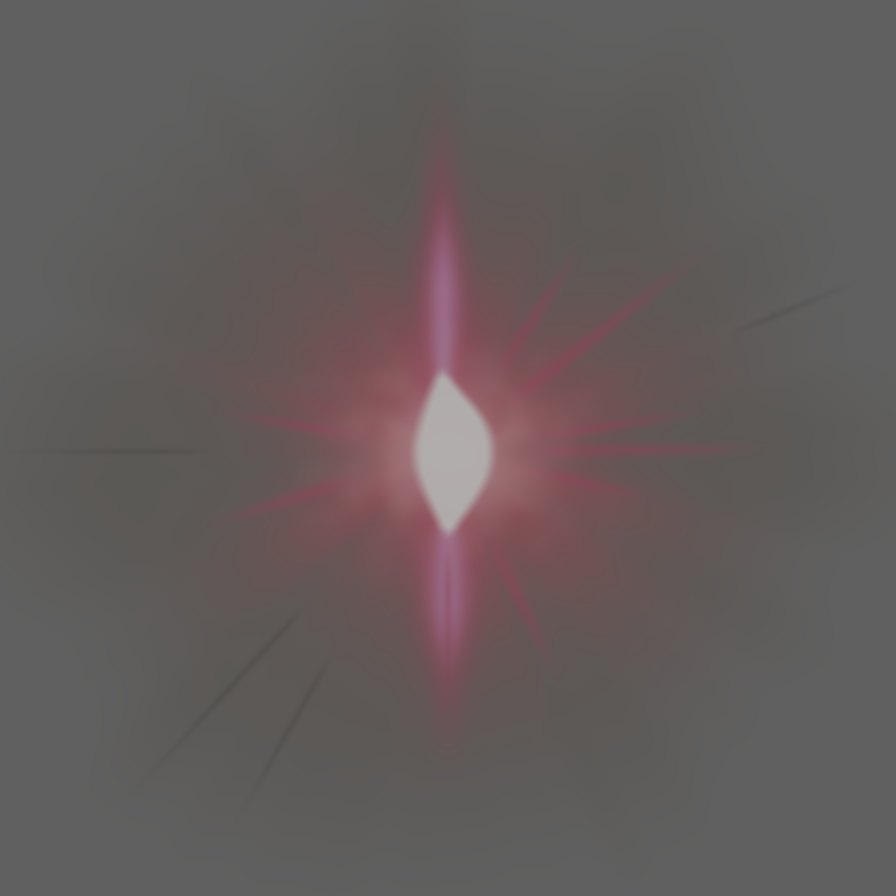
Reproduce this background procedurally as a three.js fragment shader.

```glsl
// A glowing star burst with red rays, a violet vertical flare and a pale core on grey.
varying vec2 vUv;

const float TAU = 6.2831853;
const vec3 GREY = vec3(0.377, 0.377, 0.377);
const vec3 WARM_GREY = vec3(0.358, 0.348, 0.338);
const vec3 RED = vec3(0.56, 0.28, 0.31);
const vec3 CRIMSON = vec3(0.58, 0.25, 0.34);
const vec3 VIOLET = vec3(0.61, 0.43, 0.55);
const vec3 MIST = vec3(0.66, 0.53, 0.54);
const vec3 CORE = vec3(0.695, 0.685, 0.68);

float hash(vec2 p) {
  return fract(sin(dot(p, vec2(127.1, 311.7))) * 43758.5453);
}

float noise(vec2 p) {
  vec2 i = floor(p);
  vec2 f = fract(p);
  f = f * f * (3.0 - 2.0 * f);
  return mix(mix(hash(i), hash(i + vec2(1.0, 0.0)), f.x),
             mix(hash(i + vec2(0.0, 1.0)), hash(i + vec2(1.0, 1.0)), f.x), f.y);
}

// Smooth noise around the circle, seamless over one turn.
float angularNoise(float turn, float count, float seed) {
  float x = fract(turn) * count;
  float cell = floor(x);
  float f = smoothstep(0.0, 1.0, x - cell);
  return mix(hash(vec2(cell, seed)), hash(vec2(mod(cell + 1.0, count), seed)), f);
}

float rayPattern(float turn) {
  float sum = 0.0;
  float weight = 0.5;
  float count = 19.0;
  for (int i = 0; i < 3; i++) {
    sum += weight * angularNoise(turn, count, 3.0 + float(i));
    weight *= 0.6;
    count *= 2.0;
  }
  return sum / 0.98;
}

// A thin streak leaving the centre, visible between two radii.
float streak(vec2 p, float degrees, float width, float start, float end) {
  float a = degrees * TAU / 360.0;
  vec2 dir = vec2(cos(a), sin(a));
  float along = dot(p, dir);
  float across = (p.x * dir.y - p.y * dir.x) / width;
  return exp(-across * across) * smoothstep(start, start + 0.06, along)
       * (1.0 - smoothstep(mix(start, end, 0.4), end, along));
}

// A soft vertical lens between two heights above the centre.
float lens(float x, float y, float low, float high, float width) {
  float t = clamp((y - low) / (high - low), 0.0, 1.0);
  float halfWidth = width * (0.3 + 0.7 * sin(3.14159 * pow(t, 0.8)));
  float fade = smoothstep(0.0, 0.08, t) * (1.0 - smoothstep(0.45, 1.0, t));
  return exp(-pow(x / halfWidth, 2.0)) * fade;
}

void main() {
  vec2 p = vUv - vec2(0.499, 0.496);
  float r = length(p);
  float turn = atan(p.y, p.x + 1e-5) / TAU;
  float rays = rayPattern(turn) - 0.5;

  // Warm halo with a ragged rim
  float halo = 1.0 - smoothstep(0.28, 0.54, r + 0.2 * rays);
  vec3 color = mix(GREY, WARM_GREY, halo);

  // Red glow, stretched along the rays
  float reach = 0.178 + 0.12 * rays;
  color = mix(color, RED, 0.95 * exp(-pow(r / reach, 2.0)));

  // Distinct red streaks
  float red = streak(p, 38.0, 0.007, 0.06, 0.40) + streak(p, 57.0, 0.008, 0.07, 0.30)
            + streak(p, 9.0, 0.006, 0.08, 0.31) + streak(p, 0.5, 0.007, 0.07, 0.40)
            + streak(p, -13.0, 0.006, 0.08, 0.25) + streak(p, -64.0, 0.007, 0.09, 0.30)
            + streak(p, 197.0, 0.007, 0.09, 0.30) + streak(p, 170.0, 0.006, 0.08, 0.28);
  color = mix(color, CRIMSON, 0.42 * min(red, 1.0));

  // Faint dark outer streaks
  float dark = streak(p, 22.5, 0.004, 0.33, 0.52) + streak(p, 180.0, 0.003, 0.25, 0.52)
             + streak(p, 227.4, 0.004, 0.22, 0.55) + streak(p, 240.4, 0.004, 0.25, 0.50);
  color *= 1.0 - 0.08 * dark;

  // Long red vertical flare
  float height = abs(p.y);
  float isUp = smoothstep(-0.02, 0.02, p.y);
  float axis = mix(0.001, -0.006, isUp);
  float flareEnd = mix(0.38, 0.43, isUp);
  float flareWidth = mix(0.032, 0.02, smoothstep(0.1, 0.35, height));
  float flare = exp(-pow((p.x - axis) / flareWidth, 2.0));
  flare *= 1.0 - smoothstep(mix(0.15, 0.19, isUp), flareEnd, height);
  color = mix(color, CRIMSON, 0.7 * flare);

  // Violet flares; the lower one has a dim seam
  float upper = lens(p.x + 0.004, p.y, 0.065, 0.30, 0.017);
  float lower = lens(p.x - 0.001, -p.y, 0.07, 0.27, 0.021);
  float seam = exp(-pow((p.x - 0.001) / 0.005, 2.0)) * smoothstep(0.09, 0.15, -p.y);
  color = mix(color, VIOLET, 0.9 * (upper + lower * (1.0 - 0.4 * seam)));

  // Pink mist around the core
  float cloud = 0.6 * noise(p * 38.0 + 7.0) + 0.4 * angularNoise(turn, 23.0, 9.0);
  float mistRadius = 0.062 + 0.045 * cloud;
  float mist = exp(-pow(length((p - vec2(0.003, 0.0)) * vec2(0.95, 1.1)) / mistRadius, 2.0));
  color = mix(color, MIST, 0.85 * mist);

  // Pale pointed core, leaning to the right at its waist
  float t = clamp(height / mix(0.102, 0.098, isUp), 0.0, 1.0);
  float waist = 0.043 * pow(cos(t * TAU * 0.25), 1.25);
  float middle = mix(0.007, axis, smoothstep(0.2, 1.0, t));
  float core = 1.0 - smoothstep(-0.009, 0.009, abs(p.x - middle) - waist);
  core *= 1.0 - smoothstep(0.8, 1.0, t);
  color = mix(color, CORE, 0.96 * core);

  gl_FragColor = vec4(color, 1.0);
}
```
